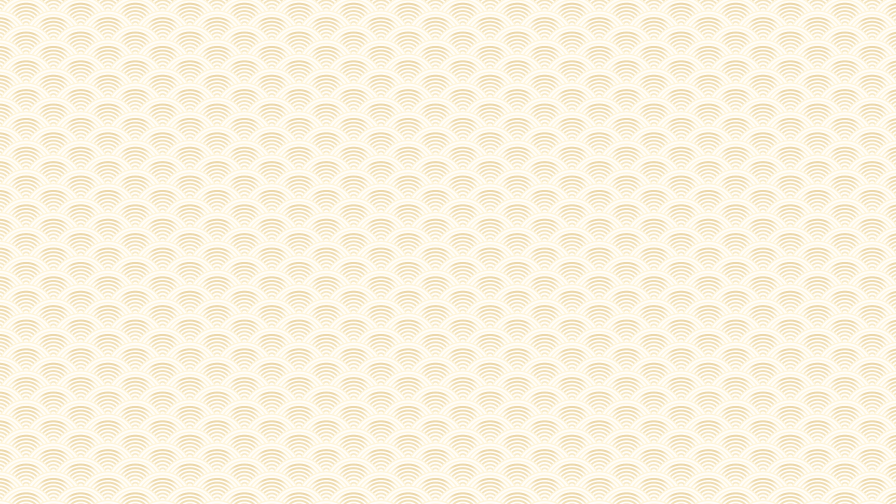
A WebGL 2 fragment shader for this pattern:

```glsl
#version 300 es
precision highp float;
// Overlapping scale waves: pale concentric arcs with golden fans on warm white.
uniform vec2 u_resolution;
out vec4 fragColor;

const vec3 WHITE = vec3(1.0, 0.993, 0.978);
const vec3 CREAM = vec3(0.995, 0.958, 0.855);
const vec3 GOLD = vec3(0.925, 0.845, 0.665);

const float ROWS = 35.0;        // staggered rows down the canvas
const float PERIOD = 0.1083;    // scale spacing, in canvas heights
const float RADIUS = 0.54;      // scale radius, in periods
const float RING_GAP = 0.0664;  // distance between arcs, in periods
const float FAN_DEPTH = 0.143;  // depth of the first golden arc below the rim
const vec2 OFFSET = vec2(-0.021, 0.28);
const int SAMPLES = 3;

// Colour of one scale at point d, measured from its centre.
vec3 scaleColor(vec2 d, float blur) {
  float depth = RADIUS - length(d);
  float ring = (depth - FAN_DEPTH) / RING_GAP;
  float distToArc = abs(fract(ring + 0.5) - 0.5) * RING_GAP;

  // Golden arcs start below the pale rim and fade downwards and sideways.
  float side = 1.0 - smoothstep(0.12, 0.32, abs(d.x));
  float fan = step(-0.5, ring) * side * mix(1.0, 0.35, clamp(ring / 5.0, 0.0, 1.0));
  float halfWidth = RING_GAP * mix(0.21, 0.29, fan);
  float line = 1.0 - smoothstep(halfWidth - blur, halfWidth + blur, distToArc);
  return mix(WHITE, mix(CREAM, GOLD, fan), line);
}

// Layers the scales from the back rows to the front rows.
vec3 wavePattern(vec2 uv, float pixel) {
  float rowStep = 1.0 / (ROWS * PERIOD);
  float blur = 0.5 * pixel / PERIOD;
  float x = uv.x / PERIOD - OFFSET.x;
  float y = uv.y * ROWS - OFFSET.y;
  vec3 color = WHITE;
  for (int i = 4; i >= 0; i--) {
    float row = floor(y) + float(i);
    float stagger = 0.5 * mod(row, 2.0);
    vec2 d = vec2(fract(x - stagger + 0.5) - 0.5, (y - row) * rowStep + RADIUS);
    float cover = 1.0 - smoothstep(RADIUS - blur, RADIUS + blur, length(d));
    color = mix(color, scaleColor(d, blur), cover);
  }
  return color;
}

void main() {
  // Average a small grid of samples to keep the thin arcs smooth.
  float pixel = 1.0 / u_resolution.y;
  vec3 sum = vec3(0.0);
  for (int j = 0; j < SAMPLES; j++) {
    for (int i = 0; i < SAMPLES; i++) {
      vec2 jitter = (vec2(i, j) + 0.5) / float(SAMPLES) - 0.5;
      sum += wavePattern((gl_FragCoord.xy + jitter) * pixel, pixel / float(SAMPLES));
    }
  }
  fragColor = vec4(sum / float(SAMPLES * SAMPLES), 1.0);
}
```
